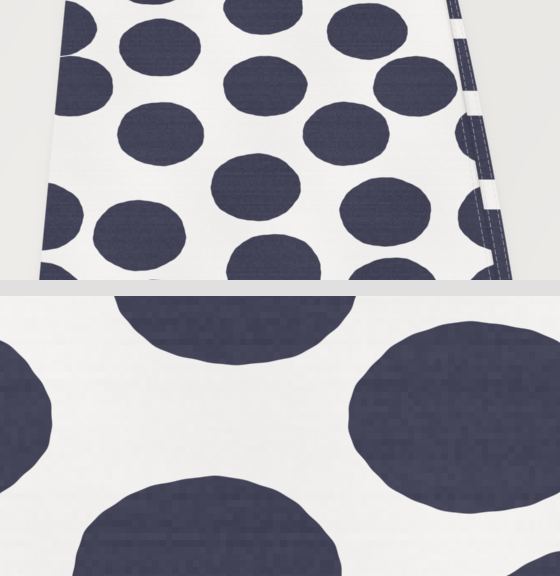
Top, the full canvas; bottom, a detail of the centre.
Write a WebGL 1 fragment shader that draws this pattern.

```glsl
precision highp float;
// White cloth with staggered navy oval dots, a stitched hem on its right, on a pale table.

uniform vec2 u_resolution;

// Lengths are percent of the canvas height, with y measured downwards.
const vec3 CLOTH = vec3(0.945, 0.940, 0.935);
const vec3 TABLE = vec3(0.922, 0.917, 0.907);
const vec3 INK_DARK = vec3(0.245, 0.245, 0.325);
const vec3 INK_LIGHT = vec3(0.285, 0.285, 0.365);
const vec3 THREAD = vec3(0.65, 0.64, 0.68);
const vec2 DOT_RADIUS = vec2(14.1, 9.7);
const vec2 DOT_GROWTH = vec2(0.029, 0.035);  // radius gained per unit down
const float EDGE_WOBBLE = 0.010;
const float WEAVE_SIZE = 0.8;
const float STITCH_LENGTH = 2.4;
const float STITCH_WIDTH = 0.28;
const float HEM_GAP = 0.15;                  // half share of white between hem dots
const float PI = 3.14159265;

float hash(vec2 p) {
  return fract(sin(dot(p, vec2(12.99, 78.23))) * 43758.5);
}

// Signed distance to an oval whose outline wavers slightly.
float oval(vec2 q, vec2 radius, float seed) {
  vec2 n = q / radius;
  float a = atan(n.y, n.x);
  float wobble = sin(5.0 * a + seed) + 0.6 * sin(11.0 * a + 2.3 * seed)
               + 0.3 * sin(27.0 * a - seed);
  float k = length(n) * (1.0 + EDGE_WOBBLE * wobble);
  return k * (k - 1.0) / max(length(n / radius), 0.001);
}

// One row of dots: line = (first x, spacing, mean y), stagger = (zigzag, slow swing),
// bulge = (sideways shift, column where it peaks).
float dotRow(vec2 p, vec3 line, vec2 stagger, vec2 bulge, float count) {
  float d = 1000.0;
  for (int i = 0; i < 6; i++) {
    float c = float(i);
    if (c >= count) break;
    float off = c - bulge.y;
    float turn = c * PI * 0.5;
    vec2 center = vec2(
      line.x + line.y * c + bulge.x * exp(-off * off),
      line.z - stagger.x * cos(PI * c) + stagger.y * (cos(turn) + 0.8 * sin(turn)));
    vec2 radius = DOT_RADIUS + DOT_GROWTH * max(center.y, 0.0);
    d = min(d, oval(p - center, radius, c * 2.1 + line.z));
  }
  return d;
}

float dots(vec2 p) {
  float d = dotRow(p, vec3(17.2, 37.0, -14.8), vec2(3.9, 3.7), vec2(0.0), 4.0);
  d = min(d, dotRow(p, vec3(20.1, 37.0, 10.2), vec2(3.9, 3.7), vec2(0.0), 4.0));
  d = min(d, dotRow(p, vec3(25.5, 30.5, 39.3), vec2(8.5, 0.0), vec2(9.6, 2.4), 6.0));
  d = min(d, dotRow(p, vec3(14.3, 41.4, 76.0), vec2(3.9, 5.2), vec2(-7.5, 1.5), 5.0));
  return min(d, dotRow(p, vec3(13.0, 42.4, 105.7), vec2(3.9, 5.2), vec2(0.0), 5.0));
}

float fill(float d, float px) {
  return 1.0 - smoothstep(-px, px, d);
}

// Dashed seam running down the cloth, offset is the sideways distance to it.
float seam(float offset, float y, float px) {
  float dash = abs(fract(y / STITCH_LENGTH) - 0.5) * STITCH_LENGTH;
  return fill(abs(offset) - STITCH_WIDTH * 0.5, px)
       * fill(dash - STITCH_LENGTH * 0.36, px);
}

void main() {
  float px = 100.0 / u_resolution.y;
  vec2 p = gl_FragCoord.xy * px;
  p.y = 100.0 - p.y;

  // Outlines of cloth and hem
  float left = 23.4 - 0.094 * p.y;
  float hemLeft = 159.4 + 0.18 * p.y;
  float hemRight = 163.5 + 0.225 * p.y - 0.0003 * p.y * p.y;
  float clothEdge = max(left - p.x, p.x - hemRight);
  float hem = fill(hemLeft - p.x, px);

  // Hem dots lengthen towards the viewer
  float band = (sqrt(557.0 + 12.0 * (p.y - 10.2)) - 23.6) / 6.0;
  float bandSize = 23.6 + 6.0 * band;
  float hemInk = fill((HEM_GAP - abs(fract(band + 0.5) - 0.5)) * bandSize, px);
  float ink = mix(fill(dots(p), px), hemInk, hem);

  // Woven threads and soft folds
  vec2 cell = floor(p / WEAVE_SIZE);
  float weave = 0.6 * hash(cell) + 0.4 * hash(vec2(cell.y, 7.0));
  float folds = sin(p.x * 0.09 + p.y * 0.05) + 0.6 * sin(p.x * 0.17 - p.y * 0.13 + 1.0);
  vec3 white = CLOTH + 0.006 * folds + 0.012 * (weave - 0.5);
  vec3 navy = mix(INK_DARK, INK_LIGHT, clamp(weave + 0.12 * folds, 0.0, 1.0));
  vec3 cloth = mix(white, navy, ink);

  // Hem crease and seams
  float crease = exp(-abs(p.x - hemLeft) * 1.8);
  cloth *= 1.0 - 0.13 * crease;
  float stitches = max(seam(p.x - hemLeft - 1.3, p.y, px),
                       seam(p.x - hemRight + 1.0, p.y + 0.9, px));
  stitches = max(stitches, seam(p.x - hemLeft + 2.2, p.y, px) * step(40.0, p.y));
  cloth = mix(cloth, mix(white * 0.93, THREAD, ink), stitches * 0.8);

  // Table with a faint shadow around the cloth
  vec3 table = TABLE + 0.008 * sin(p.x * 0.025 + p.y * 0.015);
  table -= 0.03 * exp(-max(clothEdge, 0.0) * 0.8);

  gl_FragColor = vec4(mix(table, cloth, fill(clothEdge, px)), 1.0);
}
```
